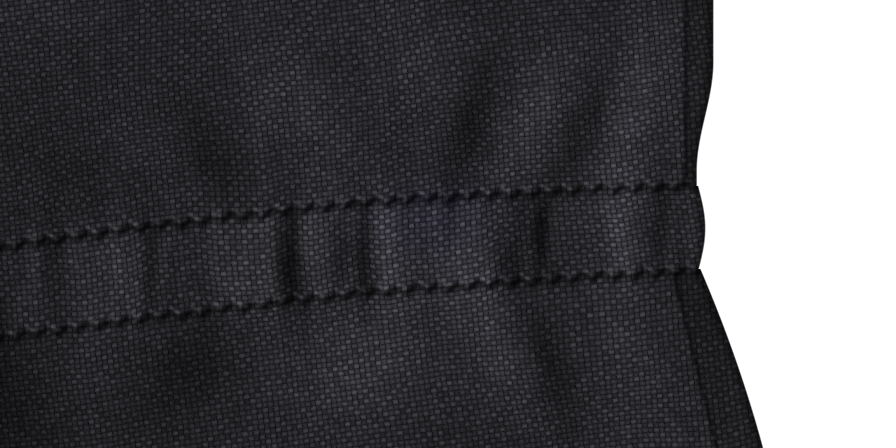
This texture is drawn by a WebGL 1 fragment shader. Its source:

```glsl
precision highp float;
// Dark woven fabric gathered by a stitched elastic band, ending at a white background.
uniform vec2 u_resolution;

float hash(vec2 p) {
  return fract(sin(dot(p, vec2(127.1, 311.7))) * 43758.5453);
}

float noise(vec2 p) {
  vec2 i = floor(p), f = fract(p);
  f = f * f * (3.0 - 2.0 * f);
  return mix(mix(hash(i), hash(i + vec2(1.0, 0.0)), f.x),
             mix(hash(i + vec2(0.0, 1.0)), hash(i + 1.0), f.x), f.y);
}

// Soft elongated crease; lean is the horizontal drift per unit of height.
float crease(vec2 p, vec2 center, float lean, vec2 size) {
  vec2 d = p - center;
  d.x -= lean * d.y;
  d /= size;
  return exp(-dot(d, d));
}

float upperSeam(float x) { return 0.445 + 0.16 * x - 0.046 * x * x; }
float lowerSeam(float x) { return 0.243 + 0.15 * x - 0.034 * x * x; }

// Right-hand outline of the cloth at height y.
float outline(float y) {
  float top = 1.592 - 0.037 * (1.0 - smoothstep(0.62, 0.86, y));
  float bulge = 1.558 + 0.016 * sin(3.14159 * clamp((0.585 - y) / 0.19, 0.0, 1.0));
  float drop = max(0.4 - y, 0.0);
  float low = 1.563 + 0.43 * drop - 0.2 * drop * drop;
  return y > 0.585 ? top : (y > 0.4 ? bulge : low);
}

// Over-and-under threads, with slight variation from thread to thread.
float weave(vec2 p) {
  vec2 q = vec2(p.x + 0.10 * p.y, p.y - 0.13 * p.x) / vec2(0.0125, 0.0115);
  vec2 cell = floor(q), f = fract(q) - 0.5;
  float over = mod(cell.x + cell.y, 2.0);
  vec2 g = mix(f, f.yx, over);
  float thread = (1.0 - 3.2 * g.x * g.x) * (1.0 - 1.9 * g.y * g.y);
  return thread * mix(0.72, 1.12, over) * (0.75 + 0.5 * hash(cell));
}

// A row of puckered stitches: x is the dark groove, y the raised thread.
vec2 stitches(vec2 p, float seamY) {
  float s = p.x / 0.046;
  float dy = p.y - seamY - 0.005 * sin(s * 6.28318) - 0.006 * (noise(vec2(s, 3.0)) - 0.5);
  float groove = exp(-pow(dy / 0.010, 2.0));
  float knot = smoothstep(0.18, 0.32, abs(fract(s) - 0.5));
  return vec2(groove * (0.45 + 0.55 * knot), exp(-pow((dy - 0.011) / 0.005, 2.0)) * (1.0 - knot));
}

void main() {
  vec2 p = gl_FragCoord.xy / u_resolution.y;
  float pixel = 1.0 / u_resolution.y;
  float top = upperSeam(p.x), bottom = lowerSeam(p.x);
  float inBand = smoothstep(bottom - 0.005, bottom + 0.005, p.y)
               * (1.0 - smoothstep(top - 0.005, top + 0.005, p.y));
  float above = smoothstep(top - 0.005, top + 0.005, p.y);
  float below = 1.0 - smoothstep(bottom - 0.005, bottom + 0.005, p.y);

  // Broad folds above the band
  float shade = 0.0;
  shade += 0.30 * crease(p, vec2(0.66, 0.74), -0.4, vec2(0.11, 0.17));
  shade += 0.34 * crease(p, vec2(1.18, 0.72), 0.35, vec2(0.055, 0.16));
  shade += 0.28 * crease(p, vec2(1.41, 0.75), 0.15, vec2(0.06, 0.20));
  shade += 0.18 * crease(p, vec2(0.90, 0.86), 0.3, vec2(0.10, 0.15));
  shade -= 0.42 * crease(p, vec2(1.05, 0.72), 0.25, vec2(0.045, 0.15));
  shade -= 0.38 * crease(p, vec2(1.30, 0.70), 0.35, vec2(0.045, 0.14));
  shade -= 0.30 * crease(p, vec2(0.48, 0.64), -0.5, vec2(0.07, 0.12));
  shade -= 0.22 * crease(p, vec2(0.18, 0.60), -0.4, vec2(0.12, 0.12));

  // Broad folds below the band
  shade += 0.30 * crease(p, vec2(1.11, 0.24), -0.2, vec2(0.06, 0.15));
  shade += 0.24 * crease(p, vec2(0.82, 0.20), 0.3, vec2(0.12, 0.13));
  shade += 0.22 * crease(p, vec2(1.40, 0.22), -0.25, vec2(0.08, 0.20));
  shade -= 0.38 * crease(p, vec2(1.22, 0.20), -0.35, vec2(0.04, 0.15));
  shade -= 0.28 * crease(p, vec2(0.42, 0.18), 0.3, vec2(0.09, 0.13));
  shade -= 0.25 * crease(p, vec2(0.02, 0.10), 0.0, vec2(0.16, 0.18));

  // Tight vertical gathers in the band, fading out past both seams
  float ripple = noise(vec2(p.x * 19.0 + p.y * 1.5, p.y * 2.5)) - 0.5;
  float fineRipple = noise(vec2(p.x * 38.0 - p.y * 2.0, p.y * 4.0 + 9.0)) - 0.5;
  float spread = exp(-9.0 * max(max(p.y - top, bottom - p.y), 0.0));
  shade += (0.75 * ripple + 0.35 * fineRipple) * mix(0.5 * spread, 1.0, inBand);
  shade -= inBand * 0.35 * (crease(p, vec2(0.63, 0.42), 0.0, vec2(0.025, 0.10))
                          + crease(p, vec2(0.76, 0.43), 0.0, vec2(0.025, 0.10))
                          + crease(p, vec2(1.20, 0.47), 0.0, vec2(0.025, 0.09)));
  shade += 0.22 * (noise(p * 6.0 + 4.0) - 0.5) + 0.04 * (p.x - 0.8);

  // Threads follow the folds
  vec2 warp = 0.022 * vec2(noise(p * 5.0), noise(p * 5.0 + 17.0)) + vec2(0.0, 0.012 * ripple * spread);
  float threads = weave(p + warp);
  float grain = hash(floor(p * 256.0)) - 0.5;
  float light = (0.072 + 0.135 * threads) * (1.0 + shade) + 0.035 * grain;

  // Stitch rows and side seams
  vec2 rows = stitches(p, top) + stitches(p, bottom);
  light = light * (1.0 - 0.68 * rows.x) + 0.08 * rows.y;
  float edge = outline(p.y);
  float sideX = mix(1.531, 1.505 + 0.245 * (0.388 - p.y), below);
  float side = (p.x - sideX) / 0.006;
  light *= 1.0 - 0.5 * exp(-side * side) * max(above, below);
  light *= 1.0 - 0.22 * smoothstep(0.0, 0.01, p.x - sideX) * max(above, below);
  light *= 0.6 + 0.4 * smoothstep(0.0, 0.025, edge - p.x);

  vec3 cloth = max(light, 0.025) * vec3(0.99, 0.97, 1.06);
  cloth += vec3(0.0, 0.0, 0.025) * crease(p, vec2(0.97, 0.51), 0.0, vec2(0.12, 0.07));
  float outside = smoothstep(-pixel, pixel, p.x - edge);
  gl_FragColor = vec4(mix(cloth, vec3(1.0), outside), 1.0);
}
```
